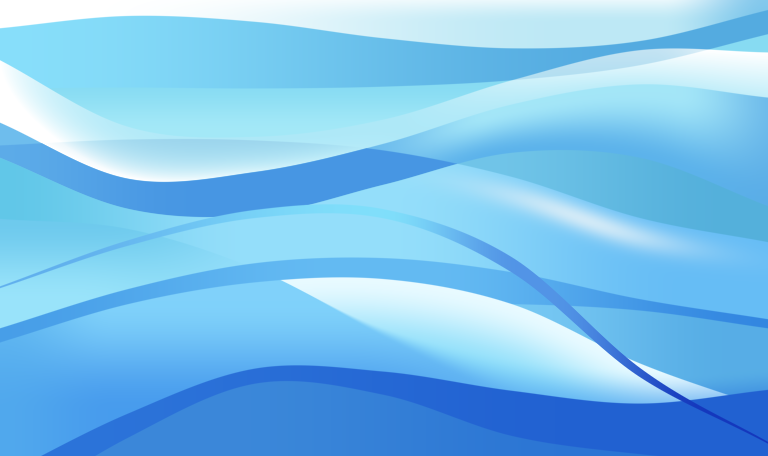
Write a WebGL 1 fragment shader that draws this background.

```glsl
precision highp float;
// Abstract background of overlapping blue waves, white ribbons and a thin swoosh.
// Each wave edge is a smooth spline across the canvas; layers are painted from
// top to bottom, every one filling all that lies below its edge.
uniform vec2 u_resolution;

vec2 p;      // x to the right, y downwards, both 0..1
float soft;  // half width of a smoothed edge

// Cubic spline weights for knots at the given distances
vec4 weights(vec4 t) {
  t = abs(t);
  vec4 inner = (1.5 * t - 2.5) * t * t + 1.0;
  vec4 outer = ((2.5 - 0.5 * t) * t - 4.0) * t + 2.0;
  return mix(inner, outer, step(1.0, t)) * step(t, vec4(2.0));
}

// Height of a wave through seven evenly spaced knots
float wave(vec4 a, vec3 b) {
  float s = p.x * 6.0;
  float before = weights(vec4(s + 1.0)).x * (2.0 * a.x - a.y);
  return before + dot(weights(s - vec4(0, 1, 2, 3)), a)
       + dot(weights(s - vec4(4, 5, 6, 7)), vec4(b, 2.0 * b.z - b.y));
}

// Coverage of the area below an edge
float below(float edge) {
  return smoothstep(-soft, soft, p.y - edge);
}

float ramp(float a, float b) {
  return smoothstep(a, b, p.x);
}

void main() {
  p = gl_FragCoord.xy / u_resolution;
  p.y = 1.0 - p.y;
  soft = 0.8 / u_resolution.y;
  vec3 white = vec3(1.0);
  vec3 paint;

  // Pale sky and the broad band under it
  vec3 col = mix(white, vec3(0.74, 0.91, 0.96), ramp(0.1, 0.75) * smoothstep(-0.03, 0.05, p.y));
  col = mix(col, vec3(0.42, 0.74, 0.91), ramp(0.86, 1.0) * 0.8);
  paint = mix(vec3(0.53, 0.87, 0.98), vec3(0.33, 0.67, 0.88), ramp(0.0, 0.85));
  col = mix(col, paint, below(wave(vec4(0.062, 0.035, 0.048, 0.084), vec3(0.106, 0.09, 0.022))));
  float bandBase = below(wave(vec4(0.194, 0.192, 0.194, 0.19), vec3(0.176, 0.143, 0.075)));
  paint = mix(vec3(0.53, 0.86, 0.95), vec3(0.64, 0.91, 0.97), smoothstep(0.18, 0.29, p.y));
  col = mix(col, paint, bandBase);

  // White ribbon, brightest at its ends
  float ribbonTop = wave(vec4(0.132, 0.278, 0.3, 0.262), vec3(0.176, 0.11, 0.115));
  float ribbonBase = wave(vec4(0.269, 0.392, 0.377, 0.315), vec3(0.229, 0.185, 0.214));
  float across = clamp((p.y - ribbonTop) / (ribbonBase - ribbonTop), 0.0, 1.0);
  float shine = exp(-p.x * 14.0) + across * across * (1.0 - ramp(0.15, 0.55))
              + ramp(0.5, 0.9) * (1.0 - 0.75 * across);
  paint = mix(vec3(0.68, 0.91, 0.97), white, clamp(shine, 0.0, 1.0));
  paint = mix(paint, vec3(0.62, 0.82, 0.92), (1.0 - bandBase) * 0.6 * ramp(0.5, 0.7) * (1.0 - ramp(0.85, 1.0)));
  float crest = wave(vec4(0.319, 0.306, 0.308, 0.33), vec3(0.388, 0.478, 0.531));
  paint = mix(paint, vec3(0.6, 0.82, 0.92), below(crest) * (1.0 - across) * 0.9);
  col = mix(col, paint, below(ribbonTop));

  // Blue wave on the left, cyan swell and teal lens on the right
  float swell = wave(vec4(0.346, 0.458, 0.471, 0.405), vec3(0.335, 0.346, 0.452));
  float depth = (p.y - ribbonBase) / max(swell - ribbonBase, 0.01);
  paint = mix(vec3(0.64, 0.9, 0.97), vec3(0.36, 0.7, 0.92), smoothstep(0.1, 1.0, depth));
  paint = mix(paint, vec3(0.35, 0.67, 0.9), ramp(0.88, 1.03) * 0.8);
  paint = mix(vec3(0.43, 0.74, 0.93), paint, ramp(0.48, 0.64));
  col = mix(col, paint, below(ribbonBase));
  paint = mix(vec3(0.36, 0.67, 0.91), vec3(0.28, 0.59, 0.89), ramp(0.0, 0.25));
  col = mix(col, paint, below(max(ribbonBase, crest)));
  paint = mix(vec3(0.44, 0.77, 0.91), vec3(0.33, 0.69, 0.86), ramp(0.62, 0.95));
  col = mix(col, paint, below(swell));

  // Open cyan field with a soft white streak
  float slope = wave(vec4(0.48, 0.502, 0.59, 0.729), vec3(0.828, 0.857, 0.837));
  paint = mix(vec3(0.38, 0.78, 0.91), vec3(0.58, 0.87, 0.98), ramp(0.0, 0.33));
  float hill = below(slope) * (1.0 - ramp(0.1, 0.4));
  paint = mix(paint, mix(vec3(0.43, 0.79, 0.93), vec3(0.6, 0.89, 0.98), smoothstep(0.48, 0.66, p.y)), hill);
  paint = mix(paint, vec3(0.4, 0.74, 0.96), ramp(0.5, 0.9));
  float drift = (p.y - crest - 0.042) / 0.03;
  float reach = (p.x - 0.76) / 0.14;
  paint = mix(paint, vec3(0.86, 0.93, 0.97), 0.9 * exp(-drift * drift - reach * reach));
  col = mix(col, paint, below(max(crest, swell)));

  // Middle blue band and the teal slope beneath its right end
  paint = mix(vec3(0.28, 0.62, 0.91), vec3(0.39, 0.73, 0.95), ramp(0.0, 0.45));
  paint = mix(paint, vec3(0.2, 0.53, 0.88), ramp(0.55, 1.0));
  col = mix(col, paint, below(wave(vec4(0.72, 0.634, 0.577, 0.566), vec3(0.597, 0.656, 0.7))));
  paint = mix(vec3(0.46, 0.78, 0.95), vec3(0.34, 0.68, 0.9), ramp(0.68, 0.95));
  paint = mix(paint, vec3(0.25, 0.57, 0.88), smoothstep(-0.03, 0.04, p.y - slope));
  col = mix(col, paint, below(wave(vec4(0.751, 0.705, 0.683, 0.67), vec3(0.667, 0.681, 0.72))));

  // Large glowing hill, blue on its near side
  float hillTop = wave(vec4(0.751, 0.667, 0.619, 0.612), vec3(0.667, 0.797, 0.896));
  paint = mix(vec3(0.91, 0.98, 1.0), vec3(0.55, 0.87, 0.98), smoothstep(0.0, 0.17, p.y - hillTop));
  float feather = soft + 0.05 * ramp(0.4, 0.75);
  vec3 shade = mix(vec3(0.5, 0.82, 0.98), vec3(0.28, 0.61, 0.93), smoothstep(0.66, 0.9, p.y));
  shade = mix(shade, vec3(0.33, 0.68, 0.93), 0.7 * (1.0 - ramp(0.0, 0.15)));
  paint = mix(paint, shade, smoothstep(-feather, feather, p.y - slope) * (1.0 - 0.35 * ramp(0.45, 0.7)));
  col = mix(col, paint, below(hillTop));

  // Deep foreground waves
  paint = mix(vec3(0.17, 0.45, 0.85), vec3(0.13, 0.38, 0.82), ramp(0.1, 0.8));
  col = mix(col, paint, below(wave(vec4(1.046, 0.907, 0.808, 0.815), vec3(0.857, 0.885, 0.855))));
  paint = mix(vec3(0.23, 0.53, 0.85), vec3(0.17, 0.46, 0.83), ramp(0.3, 0.75));
  col = mix(col, paint, below(wave(vec4(1.13, 0.96, 0.841, 0.866), vec3(0.956, 0.996, 1.018))));

  // Thin swoosh, tapered at both ends
  float swoosh = wave(vec4(0.63, 0.533, 0.469, 0.469), vec3(0.581, 0.817, 0.971));
  float girth = 0.002 + 0.008 * sin(3.14159 * p.x) + 0.008 * ramp(0.5, 0.68) * (1.0 - ramp(0.72, 0.95));
  paint = mix(vec3(0.38, 0.69, 0.93), vec3(0.5, 0.87, 0.98), ramp(0.05, 0.48));
  paint = mix(paint, vec3(0.32, 0.58, 0.9), ramp(0.5, 0.68));
  paint = mix(paint, vec3(0.08, 0.22, 0.74), ramp(0.72, 0.92));
  col = mix(col, paint, below(swoosh - girth) * (1.0 - below(swoosh + girth)));

  gl_FragColor = vec4(col, 1.0);
}
```
